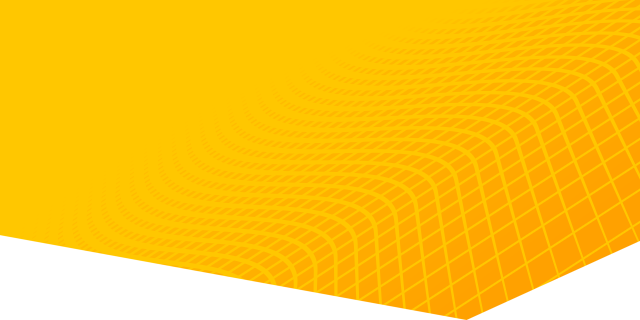
Give the GLSL for this background, as a Shadertoy shader.

```glsl
// A yellow panel with a V-shaped lower edge over white, carrying a rippling mesh of orange tiles.
// The mesh is a slanted grid: straight rows that widen toward the lower right, crossed by
// fanning columns bent by one smooth wave; tiles grow and deepen in colour along the slope.

// Mesh coordinates: x counts columns, y counts rows.
vec2 meshCoords(float along, float across) {
    float wave = 0.729 * smoothstep(0.703, 1.25, across);
    float columnWidth = 0.052 + 0.04 * (across - 0.677);
    float column = (along - 0.911 - wave) / columnWidth;
    float row = -34.2 * exp(-2.157 * (across - 0.781));
    return vec2(column, row);
}

// Antialiased coverage of the tile centred in each mesh cell.
float tileCoverage(vec2 mesh, float fill) {
    vec2 fromCentre = abs(fract(mesh) - 0.5);
    vec2 dx = dFdx(mesh), dy = dFdy(mesh);
    vec2 pixelSpan = max(sqrt(dx * dx + dy * dy), 1e-5);
    vec2 cover = clamp(0.5 + (0.5 * fill - fromCentre) / pixelSpan, 0.0, 1.0);
    return cover.x * cover.y;
}

void mainImage(out vec4 fragColor, in vec2 fragCoord) {
    vec2 p = fragCoord / iResolution.y;
    float pixel = 1.0 / iResolution.y;

    // Slanted axes measured from the upper left corner
    vec2 q = p - vec2(0.0, 1.0);
    float along = dot(q, vec2(0.84, 0.545));
    float across = dot(q, vec2(0.545, -0.84));

    // Tiles fade in past a curved border
    float fill = 1.0 - exp(-(across - 0.547) / 0.417);
    float border = 0.612 + 0.134 * pow(max(along, 0.0), 2.0);
    float fade = smoothstep(-0.01, 0.1, across - border);
    float tiles = fade * tileCoverage(meshCoords(along, across), fill);

    // Yellow ground and deepening orange tiles
    vec3 yellow = vec3(1.0, 0.78, 0.0);
    float depth = clamp((across + 0.06 * along - 0.56) / 1.1, 0.0, 1.0);
    vec3 orange = mix(vec3(1.0, 0.76, 0.0), vec3(1.0, 0.63, 0.0), depth);
    vec3 color = mix(yellow, orange, tiles);

    // White below the two sloping edges
    vec2 fromTip = p - vec2(1.458, 0.0);
    float panel = min(dot(fromTip, vec2(0.179, 0.984)), dot(fromTip, vec2(-0.415, 0.910)));
    color = mix(vec3(1.0), color, smoothstep(-0.7 * pixel, 0.7 * pixel, panel));

    fragColor = vec4(color, 1.0);
}
```
